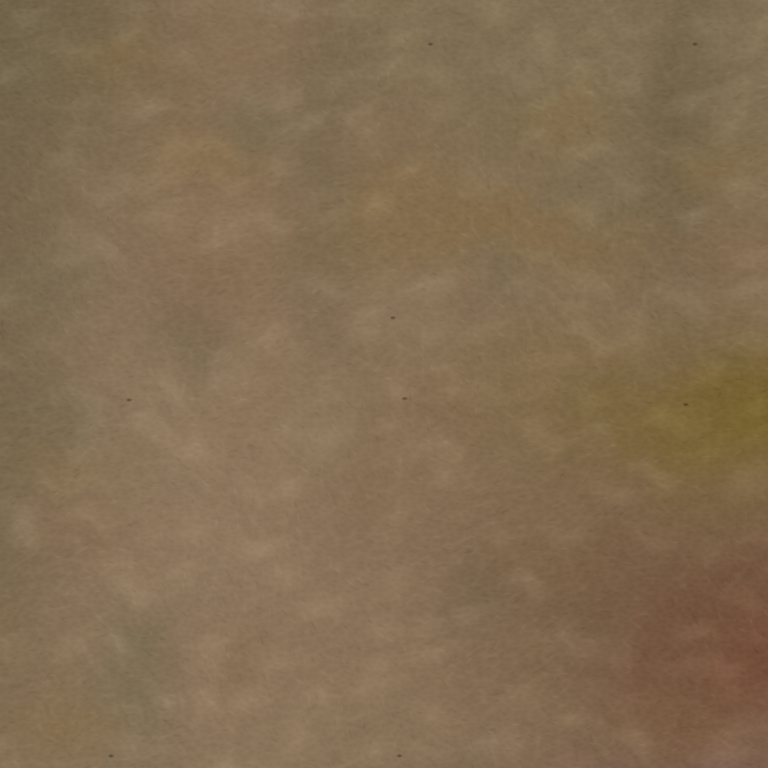
Write a three.js fragment shader that draws this texture.

```glsl
// Draws a weathered tan oil-paint ground with soft stains and fine brush marks.
varying vec2 vUv;

vec2 hash2(vec2 p) {
  return fract(sin(vec2(dot(p, vec2(127.1, 311.7)), dot(p, vec2(269.5, 183.3)))) * 4375.85);
}

// Soft elliptical stain, 1 at its centre
float stain(vec2 p, vec2 centre, vec2 radius) {
  vec2 q = (p - centre) / radius;
  return exp(-dot(q, q));
}

// Layered sines bend the stains so their rims look hand rubbed
vec2 wander(vec2 p) {
  vec2 w = sin(p.yx * vec2(9.0, 11.0) + vec2(1.3, 4.1));
  w += 0.5 * sin(p.yx * 23.0 + p * 14.0 + w);
  w += 0.4 * sin(p.yx * 51.0 - p * 37.0 + w * 2.0);
  return w;
}

// Distance to the nearest scattered point
float cellular(vec2 p) {
  vec2 cell = floor(p);
  float nearest = 2.0;
  for (int y = -1; y <= 1; y++)
    for (int x = -1; x <= 1; x++) {
      vec2 id = cell + vec2(float(x), float(y));
      nearest = min(nearest, length(id + hash2(id) - p));
    }
  return nearest;
}

// Soft patches of random strength; a share of the cells holds one
float patches(vec2 p, float share) {
  vec2 cell = floor(p);
  float sum = 0.0;
  for (int y = -1; y <= 1; y++)
    for (int x = -1; x <= 1; x++) {
      vec2 id = cell + vec2(float(x), float(y));
      vec2 d = p - id - 0.2 - 0.6 * hash2(id);
      vec2 pick = hash2(id + 57.0);
      sum += step(pick.x, share) * (0.5 + 0.5 * pick.y) * exp(-dot(d, d) * 7.0);
    }
  return min(sum, 1.0);
}

// Short bristle marks: positive are raised and lit, negative are grooves
float bristles(vec2 uv, float scale) {
  vec2 p = uv * scale, cell = floor(p);
  float sum = 0.0;
  for (int y = -1; y <= 1; y++)
    for (int x = -1; x <= 1; x++) {
      vec2 id = cell + vec2(float(x), float(y));
      vec2 pick = hash2(id + 19.0);
      vec2 at = id / scale;
      float angle = -0.35 + 0.7 * sin(at.x * 9.0 + 2.0 * sin(at.y * 7.0)) + 1.3 * (pick.x - 0.5);
      vec2 d = p - id - hash2(id);
      d = vec2(d.x * cos(angle) + d.y * sin(angle), d.y * cos(angle) - d.x * sin(angle));
      float mark = smoothstep(0.55, 0.1, abs(d.x)) * smoothstep(0.17, 0.0, abs(d.y));
      sum += mark * (pick.y - 0.5) * 2.0;
    }
  return sum;
}

// Very rare tiny dark pits
float pits(vec2 p) {
  vec2 id = floor(p);
  vec2 d = p - id - 0.2 - 0.6 * hash2(id);
  return step(0.985, hash2(id + 83.0).y) * smoothstep(0.08, 0.01, length(d * vec2(0.6, 1.0)));
}

void main() {
  vec2 uv = vUv;
  vec2 p = uv + 0.018 * wander(uv);

  // Tan ground, lighter at lower left, olive toward the upper right
  vec3 color = mix(vec3(0.53, 0.445, 0.34), vec3(0.57, 0.483, 0.38), stain(p, vec2(0.28, 0.32), vec2(0.36, 0.6)));
  color = mix(color, vec3(0.515, 0.45, 0.34), 0.85 * smoothstep(0.6, 0.88, p.y) * smoothstep(0.38, 0.5, p.x));
  color = mix(color, vec3(0.555, 0.46, 0.355), 0.8 * stain(p, vec2(0.31, 0.88), vec2(0.1, 0.35)));

  // Dim left side and grey-green vertical smears
  vec3 greyGreen = vec3(0.455, 0.4, 0.3);
  color = mix(color, greyGreen, 0.95 * stain(p, vec2(0.0, 0.95), vec2(0.2, 0.27)));
  color = mix(color, greyGreen, 0.65 * stain(p, vec2(-0.02, 0.5), vec2(0.1, 0.5)));
  color = mix(color, greyGreen, 0.5 * stain(p, vec2(0.43, 0.78), vec2(0.05, 0.26)));
  color = mix(color, greyGreen, 0.85 * stain(p, vec2(0.89, 0.83), vec2(0.055, 0.22)));
  color = mix(color, vec3(0.475, 0.43, 0.33), 0.65 * patches(p * vec2(7.0, 7.5) + 3.0, 0.24));

  // Ochre band, scattered ochre rubs and reddish tan rubs
  vec3 ochre = vec3(0.535, 0.435, 0.285);
  color = mix(color, ochre, 0.55 * stain(p, vec2(0.66, 0.69), vec2(0.2, 0.045)));
  color = mix(color, ochre, 0.5 * patches(p * vec2(5.0, 9.0) + 11.0, 0.25));
  color = mix(color, vec3(0.53, 0.425, 0.325), 0.5 * patches(p * vec2(5.0, 8.0) + 31.0, 0.25));

  // Brown, red, violet and yellow glow along the right edge
  color = mix(color, vec3(0.465, 0.365, 0.27), 0.85 * stain(p, vec2(1.02, 0.25), vec2(0.38, 0.17)));
  color = mix(color, vec3(0.46, 0.29, 0.215), 0.7 * stain(p, vec2(1.04, 0.16), vec2(0.23, 0.13)));
  color = mix(color, vec3(0.47, 0.34, 0.32), 0.7 * stain(p, vec2(0.93, -0.04), vec2(0.2, 0.065)));
  color = mix(color, vec3(0.49, 0.41, 0.265), 0.8 * stain(p, vec2(0.95, 0.46), vec2(0.31, 0.1)));
  color = mix(color, vec3(0.47, 0.39, 0.16), 0.75 * stain(p, vec2(1.03, 0.475), vec2(0.2, 0.07)));

  // Rubbed mottling, grain and bristle relief
  float relief = 0.045 * (patches(p * vec2(15.0, 24.0), 0.5) - 0.4);
  relief += 0.022 * (cellular(p * vec2(32.0, 55.0)) - 0.5);
  relief += 0.03 * (cellular(uv * vec2(100.0, 150.0)) - 0.48);
  relief += 0.026 * bristles(uv, 78.0) + 0.018 * bristles(uv + 0.37, 44.0);
  color += relief * vec3(1.0, 0.97, 0.88);
  color *= 1.0 - 0.3 * pits(uv * 26.0);

  gl_FragColor = vec4(color, 1.0);
}
```
